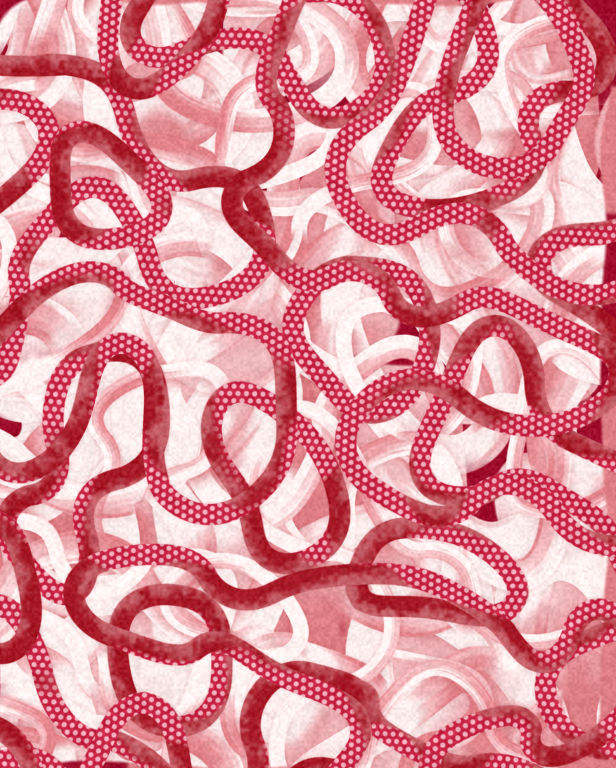
This pattern is drawn by a WebGL 1 fragment shader. Its source:

```glsl
precision highp float;
// Dotted crimson ribbons winding over a tangle of pale, brushed bands.
// Each layer is a warped, rotated arc tiling whose signed distance gives
// a ribbon of even width; noise varies tone, grain and the dotted parts.

uniform vec2 u_resolution;

const vec3 WHITE   = vec3(0.985, 0.93, 0.925);
const vec3 PINK    = vec3(0.935, 0.72, 0.735);
const vec3 SALMON  = vec3(0.87, 0.49, 0.52);
const vec3 CRIMSON = vec3(0.78, 0.13, 0.26);
const vec3 BRICK   = vec3(0.64, 0.08, 0.13);
const vec3 DUSTY   = vec3(0.77, 0.38, 0.41);
const vec3 WINE    = vec3(0.62, 0.05, 0.17);

float hash(vec2 p) {
  vec3 h = fract(p.xyx * 0.1031);
  h += dot(h, h.yzx + 33.33);
  return fract((h.x + h.y) * h.z);
}

float noise(vec2 p) {
  vec2 i = floor(p), f = fract(p);
  f = f * f * (3.0 - 2.0 * f);
  return mix(mix(hash(i), hash(i + vec2(1, 0)), f.x),
             mix(hash(i + vec2(0, 1)), hash(i + vec2(1, 1)), f.x), f.y);
}

float fbm(vec2 p) {
  return 0.55 * noise(p) + 0.3 * noise(p * 2.1 + 7.0) + 0.15 * noise(p * 4.3 + 19.0);
}

mat2 rotation(float a) {
  return mat2(cos(a), sin(a), -sin(a), cos(a));
}

// Signed offset from the nearest arc, continuous across the tiles.
float arcField(vec2 p, float size, float seed) {
  vec2 q = rotation(seed * 1.7) * p / size + seed * 13.7 + 40.0;
  q += 0.85 * (vec2(noise(q * 0.9 + seed), noise(q * 0.9 + seed + 31.0)) - 0.5);
  vec2 cell = floor(q), f = fract(q) - 0.5;
  float flip = step(0.5, hash(cell + seed * 5.0));
  f.x *= 1.0 - 2.0 * flip;
  f *= f.x + f.y > 0.0 ? 1.0 : -1.0;
  float side = 2.0 * mod(cell.x + cell.y + flip, 2.0) - 1.0;
  return side * (length(f - 0.5) - 0.5) * size;
}

// Dividing by the slope keeps the ribbon width even under the warp.
float ribbonOffset(vec2 p, float size, float seed) {
  float e = 0.0015, d = arcField(p, size, seed);
  vec2 slope = vec2(arcField(p + vec2(e, 0), size, seed),
                    arcField(p + vec2(0, e), size, seed)) - d;
  return d / clamp(length(slope) / e, 0.5, 2.0);
}

float bandMask(float offset, float halfWidth, float soft) {
  return 1.0 - smoothstep(halfWidth - soft, halfWidth + soft, abs(offset));
}

vec3 paleRamp(float t) {
  return mix(mix(SALMON, PINK, smoothstep(0.0, 0.45, t)), WHITE, smoothstep(0.4, 0.7, t));
}

// Staggered rows of round dots.
float dots(vec2 p, float pitch, float radius, float soft) {
  vec2 period = pitch * vec2(1.0, 1.732);
  vec2 a = mod(p, period) - 0.5 * period;
  vec2 b = mod(p + 0.5 * period, period) - 0.5 * period;
  float d = sqrt(min(dot(a, a), dot(b, b)));
  return 1.0 - smoothstep(radius - soft, radius + soft, d);
}

vec3 underpaint(vec2 p) {
  vec3 c = paleRamp(1.7 * fbm(p * 6.0 + 3.0) - 0.55);
  return mix(c, WINE, smoothstep(0.78, 0.8, noise(p * 9.0 + 50.0)));
}

vec3 paleBand(vec2 p, float across, float seed) {
  float streak = noise(vec2(across * 5.0 + seed, fbm(p * 9.0) * 3.0));
  float tone = 1.3 * noise(p * 7.0 + seed * 9.0) - 0.04;
  return paleRamp(tone + 0.34 * across + 0.35 * (streak - 0.5));
}

vec3 dottedRibbon(vec2 p, float across, float seed, float px) {
  vec2 wobble = 0.006 * vec2(noise(p * 9.0), noise(p * 9.0 + 20.0));
  float spot = dots(rotation(0.4 + seed) * (p + wobble), 0.0134, 0.0041, 0.0009 + 0.5 * px);
  vec3 dotted = mix(CRIMSON, vec3(0.96, 0.74, 0.77), 0.93 * spot);
  float fade = 0.7 * fbm(p * 30.0 + seed) + 0.3 * noise(p * 130.0) + 0.25 * across;
  vec3 brushed = mix(BRICK, DUSTY, smoothstep(0.35, 0.8, fade));
  float bare = smoothstep(0.5, 0.66, noise(p * 10.0 + seed * 17.0) + 0.13 * across);
  return mix(dotted, brushed, 0.95 * bare);
}

void main() {
  float px = 1.0 / u_resolution.x;
  vec2 p = gl_FragCoord.xy * px;
  vec2 centre = 0.5 * u_resolution * px;
  vec3 color = underpaint(p);

  // Pale bands, narrower and whiter towards the top.
  for (int i = 0; i < 6; i++) {
    float k = float(i), seed = k + 2.3;
    float halfWidth = mix(0.046, 0.013, k / 5.0);
    float d = ribbonOffset(p, mix(0.34, 0.19, k / 5.0), seed);
    float cover = smoothstep(0.26, 0.4, noise(p * 7.0 + seed * 4.0));
    color *= 1.0 - vec3(0.05, 0.13, 0.12) * cover * bandMask(d, halfWidth, 0.01);
    vec3 band = paleBand(p, d / halfWidth, seed) + 0.005 * k;
    color = mix(color, band, cover * bandMask(d, halfWidth, px));
  }

  // Thin salmon and wine margin around a rounded field.
  vec2 corner = abs(p - centre - vec2(-0.015, 0.0)) - centre + 0.1;
  float edge = length(max(corner, 0.0)) - 0.1 + 0.03 * (noise(p * 8.0) - 0.5);
  vec3 margin = mix(SALMON, WINE, smoothstep(0.62, 0.68, noise(p * 6.0 + 11.0)));
  color = mix(color, margin, smoothstep(-0.004, 0.004, edge));

  // Dotted ribbons with a faint shadow.
  for (int i = 0; i < 2; i++) {
    float seed = float(i) * 2.6 + 9.1, halfWidth = 0.0172;
    float d = ribbonOffset(p, 0.205 + 0.025 * float(i), seed);
    color *= 1.0 - vec3(0.06, 0.14, 0.13) * bandMask(d, halfWidth, 0.006);
    color = mix(color, dottedRibbon(p, d / halfWidth, seed, px), bandMask(d, halfWidth, px));
  }

  // Paper grain.
  color += 0.09 * (noise(p * 260.0) - 0.5) + 0.06 * (fbm(p * 70.0) - 0.5);
  gl_FragColor = vec4(clamp(color, 0.0, 1.0), 1.0);
}
```
